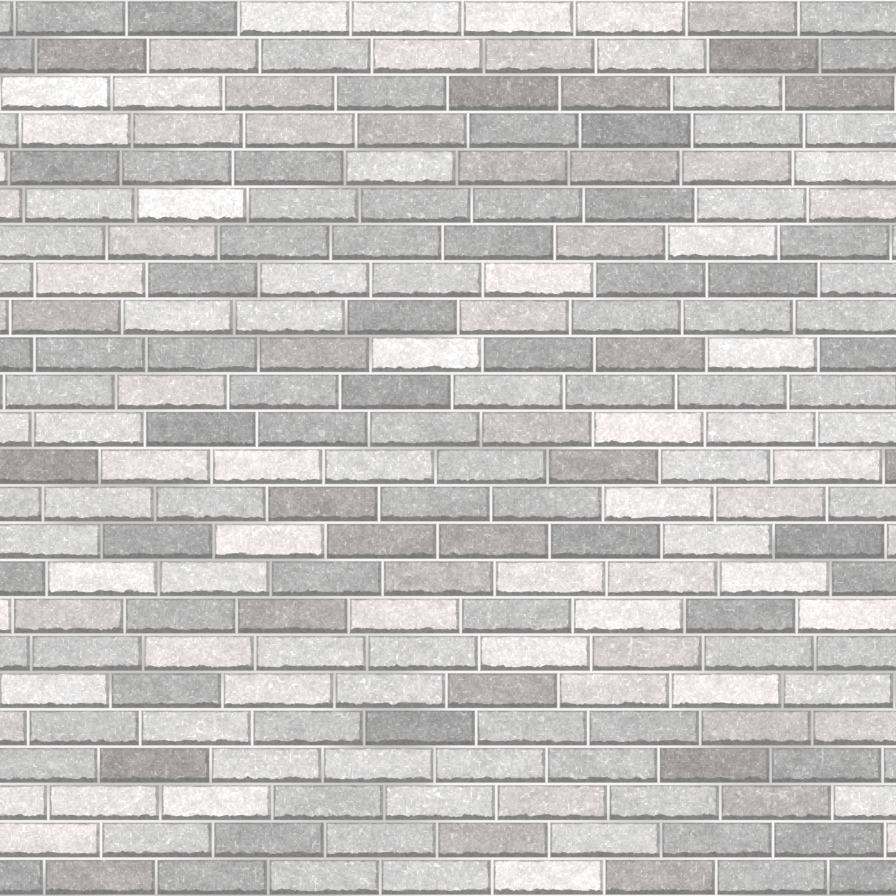
Give the GLSL for this texture, as a three.js fragment shader.

```glsl
// Wall of pale grey bricks, 8 across and 24 down, in unevenly staggered rows.
// Each brick gets a hashed tone, a speckled face and ragged bevels that are
// darkest below and at the right; thin white mortar fills the joints.

varying vec2 vUv;

const vec2  BRICKS        = vec2(8.0, 24.0);
const float ASPECT        = 3.0;    // brick width over brick height
const float STAGGER       = 0.31;   // shift of every other row, in bricks
const float ROW_JITTER    = 0.27;   // random extra shift of a row

// Widths in brick heights
const float MORTAR_HALF   = 0.036;
const float SOFTNESS      = 0.028;
const float BEVEL_BOTTOM  = 0.125;
const float BEVEL_RIGHT   = 0.085;
const float BEVEL_LEFT    = 0.045;
const float BEVEL_TOP     = 0.035;
const float RAGGEDNESS    = 0.11;

const float TONE_DARK     = 0.635;
const float TONE_LIGHT    = 0.965;
const float PATCH_AMOUNT  = 0.10;
const float GRAIN_AMOUNT  = 0.15;
const float SPECKLE_LIGHT = 0.10;

const vec3  MORTAR_WHITE  = vec3(0.975, 0.97, 0.97);
const vec3  MORTAR_GREY   = vec3(0.74, 0.735, 0.73);
const vec3  BEVEL_SHADE   = vec3(0.48, 0.475, 0.47);
const vec3  NEUTRAL_TINT  = vec3(1.0, 0.996, 0.993);
const vec3  WARM_TINT     = vec3(1.01, 0.98, 0.97);

float hash(vec2 p) {
  vec3 q = fract(vec3(p.xyx) * 0.1031);
  q += dot(q, q.yzx + 33.33);
  return fract((q.x + q.y) * q.z);
}

float noise(vec2 p) {
  vec2 i = floor(p);
  vec2 f = fract(p);
  f = f * f * (3.0 - 2.0 * f);
  return mix(mix(hash(i), hash(i + vec2(1.0, 0.0)), f.x),
             mix(hash(i + vec2(0.0, 1.0)), hash(i + vec2(1.0, 1.0)), f.x), f.y);
}

float fbm(vec2 p) {
  float sum = 0.0;
  float weight = 0.5;
  for (int i = 0; i < 3; i++) {
    sum += weight * noise(p);
    p = p * 2.1 + 7.3;
    weight *= 0.5;
  }
  return sum / 0.875;
}

// Coverage of a strip that reaches the given width from a brick side
float strip(float d, float width) {
  return 1.0 - smoothstep(width - SOFTNESS, width + SOFTNESS, d);
}

void main() {
  // Staggered brick grid
  vec2 cell = vUv * BRICKS;
  float row = floor(cell.y);
  float oddRow = mod(row, 2.0);
  cell.x -= (1.0 - oddRow) * STAGGER + (hash(vec2(row, 5.7)) - 0.5) * ROW_JITTER;
  vec2 id = vec2(mod(floor(cell.x), BRICKS.x), row);
  vec2 local = fract(cell) * vec2(ASPECT, 1.0);
  vec2 seeded = local + id * vec2(7.0, 5.0) + 3.0;

  // Distances inward from the mortar
  vec2 low = local - MORTAR_HALF;
  vec2 high = vec2(ASPECT, 1.0) - local - MORTAR_HALF;
  float toMortar = min(min(low.x, low.y), min(high.x, high.y));

  // Brick face: tone, soft patches, grain and pale speckles
  float tone = mix(TONE_DARK, TONE_LIGHT, hash(id + 17.0));
  float grain = 0.6 * noise(seeded * 21.0) + 0.4 * noise(seeded * 11.0 + 40.0);
  float speckle = smoothstep(0.72, 0.95, noise(seeded * 15.0 + 90.0));
  float light = tone + PATCH_AMOUNT * (fbm(seeded * vec2(2.2, 3.5)) - 0.5)
              + GRAIN_AMOUNT * (grain - 0.5) + SPECKLE_LIGHT * speckle;
  float warmth = step(0.7, hash(id + 51.0));
  vec3 tint = mix(NEUTRAL_TINT, WARM_TINT, warmth);
  vec3 color = light * tint;

  // Ragged bevels, softer on the pale bricks' sides
  float ragged = RAGGEDNESS * (0.6 * noise(seeded * 5.0)
               + 0.4 * noise(seeded * 14.0) - 0.5);
  vec3 shade = mix(BEVEL_SHADE, color, 0.12) + 0.08 * (grain - 0.5);
  vec3 sideShade = mix(shade, color, 0.25);
  float sideWear = 0.65 + 0.35 * noise(seeded * 6.0 + 60.0);
  color = mix(color, sideShade, sideWear * strip(high.y, BEVEL_TOP + 0.4 * ragged));
  color = mix(color, sideShade, sideWear * strip(low.x, BEVEL_LEFT + 0.5 * ragged));
  color = mix(color, sideShade, sideWear * strip(high.x, BEVEL_RIGHT + 0.7 * ragged));
  color = mix(color, shade, strip(low.y, BEVEL_BOTTOM + ragged));

  // Mortar, dulled in places
  float dull = 0.75 * smoothstep(0.5, 0.85, noise(vUv * vec2(7.0, 16.0) + 2.0));
  vec3 mortar = mix(MORTAR_WHITE, MORTAR_GREY, dull);
  color = mix(mortar, color, smoothstep(-SOFTNESS, SOFTNESS, toMortar));

  gl_FragColor = vec4(clamp(color, 0.0, 1.0), 1.0);
}
```
